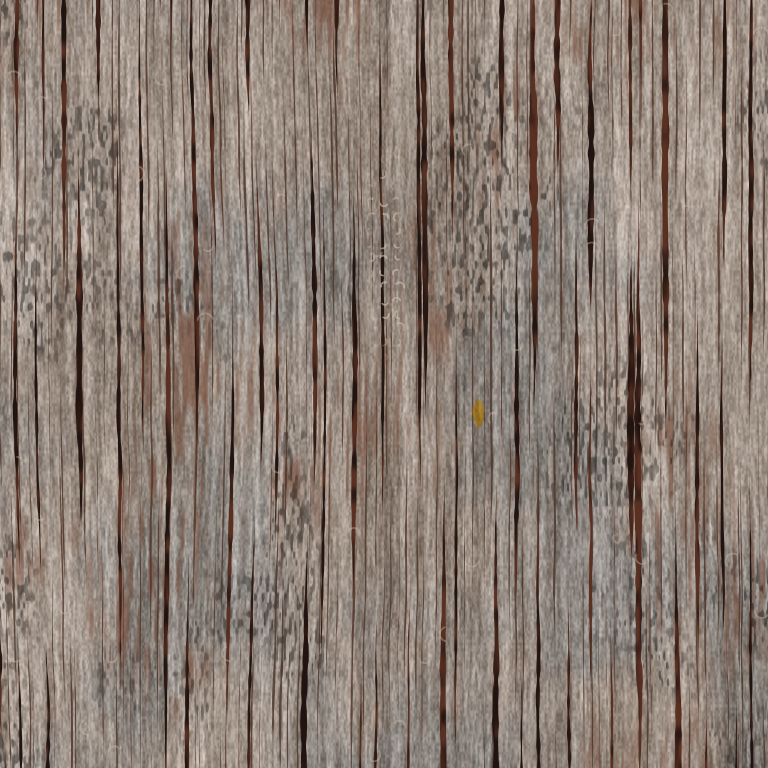
Write a Shadertoy shader that draws this texture.

```glsl
// Weathered plywood: grey-beige fibres running vertically, stained with rust
// and cool grey patches, split by tapered dark cracks. Stretched value noise
// makes the grain; jittered columns of tapered segments make the cracks.

const vec3 WOOD = vec3(0.625, 0.576, 0.535);
const vec3 RUST = vec3(0.47, 0.31, 0.24);
const vec3 CRACK_RED = vec3(0.35, 0.19, 0.135);
const vec3 CRACK_DARK = vec3(0.13, 0.075, 0.06);
const vec3 HAIRLINE = vec3(0.31, 0.21, 0.165);
const vec3 LOOSE_FIBRE = vec3(0.80, 0.74, 0.66);
const vec3 OCHRE = vec3(0.64, 0.47, 0.12);

float hash(vec2 p) {
    vec3 q = fract(p.xyx * 0.1031);
    q += dot(q, q.yzx + 33.33);
    return fract((q.x + q.y) * q.z);
}

float noise(vec2 p) {
    vec2 i = floor(p), f = fract(p);
    f = f * f * (3.0 - 2.0 * f);
    vec2 e = vec2(0.0, 1.0);
    return mix(mix(hash(i), hash(i + e.yx), f.x),
               mix(hash(i + e.xy), hash(i + e.yy), f.x), f.y);
}

float fbm(vec2 p) {
    float sum = 0.0, amp = 0.5;
    for (int i = 0; i < 4; i++) {
        sum += amp * noise(p);
        p = p * 2.03 + 17.3;
        amp *= 0.5;
    }
    return sum / 0.9375;
}

// Coverage of vertical cracks: one chain of tapered segments per column.
float cracks(vec2 p, float columns, float halfWidth, float rows, float share, float seed, float px) {
    float cover = 0.0;
    float home = floor(p.x * columns);
    for (int i = -1; i <= 1; i++) {
        float column = home + float(i);
        float stretch = rows * mix(0.7, 1.5, hash(vec2(column, seed)));
        float along = p.y * stretch + 7.0 * hash(vec2(column, seed + 3.0));
        vec2 id = vec2(column + seed, floor(along) + 20.0);
        float t = fract(along);
        float x = (column + 0.5 + 0.85 * (hash(id) - 0.5)) / columns;
        float taper = smoothstep(0.0, 0.3, t) * (1.0 - smoothstep(0.55, 1.0, t));
        float ragged = 0.65 + 0.7 * noise(vec2(column * 9.1, p.y * 70.0));
        float size = mix(0.35, 1.0, pow(hash(id + 41.0), 1.5));
        float w = halfWidth * taper * ragged * size * step(hash(id + 83.0), share);
        float edge = clamp((w - abs(p.x - x)) / px + 0.5, 0.0, 1.0);
        cover = max(cover, edge * min(1.0, 2.0 * w / px));
    }
    return cover;
}

// Short curved fibres, at most one arc in each grid cell.
float curls(vec2 p, float cells, float share, float px) {
    vec2 id = floor(p * cells);
    vec2 q = fract(p * cells) - 0.5 - 0.25 * (vec2(hash(id + 5.0), hash(id + 9.0)) - 0.5);
    float turn = 6.2832 * hash(id + 13.0);
    q = mat2(cos(turn), -sin(turn), sin(turn), cos(turn)) * q;
    float d = abs(length(q) - mix(0.18, 0.34, hash(id + 21.0))) / cells;
    float line = 1.0 - smoothstep(0.0004, 0.0004 + 1.2 * px, d);
    return line * smoothstep(0.0, 0.1, q.x) * step(hash(id + 31.0), share);
}

void mainImage(out vec4 fragColor, in vec2 fragCoord) {
    float px = 1.0 / iResolution.y;
    vec2 uv = fragCoord * px;

    // Slight wander keeps the grain from being ruler straight.
    vec2 p = uv;
    p.x += 0.012 * (noise(uv * vec2(3.0, 2.0)) - 0.5);
    p.x += 0.0025 * (noise(uv * vec2(18.0, 13.0)) - 0.5);

    // Fibre brightness from broad bands down to fine speckle.
    float tone = 0.12 * (noise(p * vec2(85.0, 3.0)) - 0.5);
    tone += 0.15 * (noise(p * vec2(250.0, 10.0)) - 0.5);
    tone += 0.16 * (noise(p * vec2(430.0, 75.0)) - 0.5);
    tone += 0.13 * (noise(p * vec2(480.0, 260.0)) - 0.5);
    tone += 0.16 * (fbm(uv * vec2(6.0, 4.0) + 3.0) - 0.5);
    vec3 color = WOOD + tone * vec3(1.0, 1.02, 1.03);

    // Cool grey weathering and rusty stains that follow the fibres.
    float cool = smoothstep(0.48, 0.72, fbm(uv * vec2(7.0, 4.5) + 31.0));
    color += cool * vec3(-0.07, -0.042, -0.022);
    float stain = smoothstep(0.45, 0.72, fbm(uv * vec2(9.0, 5.0) + 57.0));
    float streak = smoothstep(0.45, 0.85, noise(p * vec2(210.0, 16.0) + 11.0));
    color = mix(color, RUST, streak * (0.10 + 0.55 * stain));
    float soot = smoothstep(0.56, 0.75, fbm(uv * vec2(8.0, 5.0) + 83.0));
    float pits = smoothstep(0.5, 0.8, noise(p * vec2(300.0, 90.0) + 5.0));
    color *= 1.0 - 0.4 * soot * pits;

    // Hairline splits, then the wider cracks with red walls and dark cores.
    float hairs = cracks(p, 85.0, 0.0014, 2.2, 0.8, 7.0, px);
    color = mix(color, HAIRLINE, 0.85 * hairs);
    float wide = cracks(p, 29.0, 0.0042, 1.5, 0.85, 131.0, px);
    float depth = smoothstep(0.3, 0.7, noise(p * vec2(160.0, 45.0)) * 0.5 + 0.5 * noise(uv * vec2(30.0, 4.0)));
    color = mix(color, mix(CRACK_RED, CRACK_DARK, depth), wide);

    // Loose pale fibres, crowded along one scuffed strip.
    vec2 strip = (uv - vec2(0.505, 0.66)) / vec2(0.028, 0.15);
    strip.x += 0.8 * strip.y * 0.5;
    float scuff = 1.0 - smoothstep(0.6, 1.1, length(strip));
    float loose = curls(uv, 55.0, 0.75, px) * scuff + 0.6 * curls(uv + 0.37, 32.0, 0.035, px);
    color = mix(color, LOOSE_FIBRE, 0.65 * min(loose, 1.0));

    // One small ochre fleck with a frayed outline.
    vec2 fleck = (uv - vec2(0.623, 0.462)) / vec2(0.0075, 0.017);
    float fray = 0.5 * (noise(uv * vec2(250.0, 120.0)) - 0.5);
    float paint = 1.0 - smoothstep(0.75, 1.1, length(fleck) + fray);
    color = mix(color, OCHRE + 0.5 * tone, 0.85 * paint);

    fragColor = vec4(clamp(color, 0.0, 1.0), 1.0);
}
```
